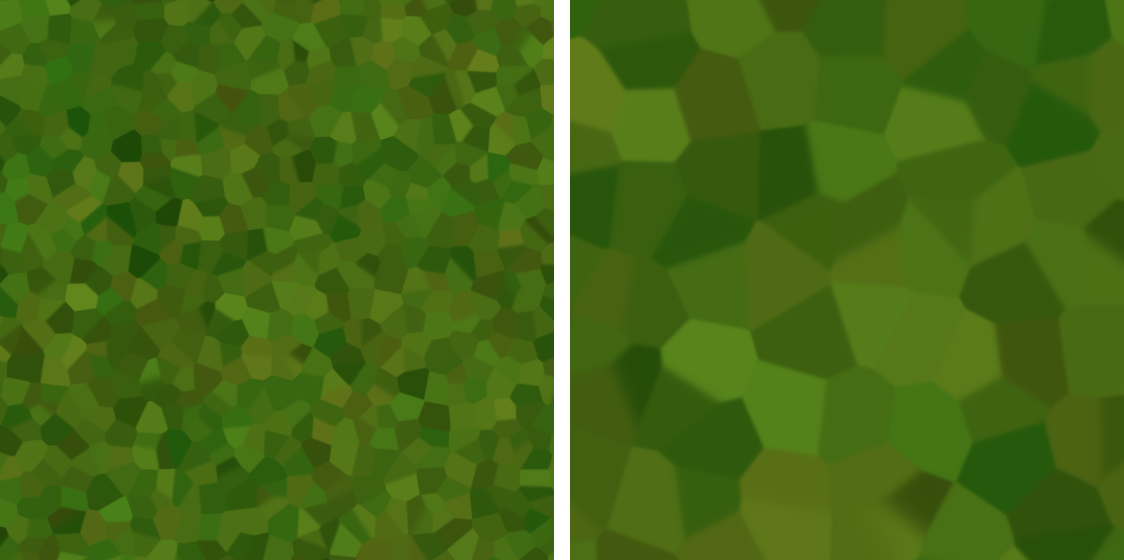
Left, the full canvas; right, a detail of the centre.
Give the GLSL for this pattern, as a Shadertoy shader.

```glsl
const float CELLS_PER_HEIGHT = 25.0;
const float EDGE_SHARPNESS = 28.0;

const vec3 MOSS = vec3(0.248, 0.400, 0.067);
const vec3 LIGHT_STEP = vec3(0.047, 0.050, 0.017);
const vec3 OLIVE_STEP = vec3(0.033, -0.004, 0.003);

// Three random values in 0..1 for a lattice cell and a seed
vec3 hash3(vec2 cell, float seed) {
    vec3 p = fract(vec3(cell, seed).xyx * vec3(0.1031, 0.1030, 0.0973) + seed * 0.137);
    p += dot(p, p.yxz + 33.33);
    return fract((p.xxy + p.yzz) * p.zyx);
}

// Roughly normal value with unit deviation
float bell(vec2 cell, float seed) {
    return 2.0 * (dot(hash3(cell, seed), vec3(1.0)) - 1.5);
}

// Smooth value noise, -1..1
float patchNoise(vec2 p, float seed) {
    vec2 i = floor(p);
    vec2 f = smoothstep(0.0, 1.0, fract(p));
    float low = mix(hash3(i, seed).x, hash3(i + vec2(1, 0), seed).x, f.x);
    float high = mix(hash3(i + vec2(0, 1), seed).x, hash3(i + vec2(1, 1), seed).x, f.x);
    return 2.0 * mix(low, high, f.y) - 1.0;
}

// Flat colour of one facet: own tone and hue over broad drifts
vec3 facetColor(vec2 cell, vec2 site) {
    float tone = 0.92 * bell(cell, 3.0) + 0.5 * patchNoise(site * 0.19, 5.0);
    float hue = 0.85 * bell(cell, 7.0) + 0.9 * patchNoise(site * 0.14, 11.0);
    return MOSS + tone * LIGHT_STEP + hue * OLIVE_STEP;
}

// Voronoi facets, blended softly across their borders
vec3 facets(vec2 p, float sharpness) {
    vec2 home = floor(p);
    vec3 sum = vec3(0.0);
    float total = 0.0;
    for (int y = -2; y <= 2; y++) {
        for (int x = -2; x <= 2; x++) {
            vec2 cell = home + vec2(x, y);
            vec2 site = cell + hash3(cell, 1.0).xy;
            vec2 offset = site - p;
            float weight = exp(-sharpness * dot(offset, offset));
            sum += weight * facetColor(cell, site);
            total += weight;
        }
    }
    return sum / total;
}

void mainImage(out vec4 fragColor, in vec2 fragCoord) {
    vec2 p = fragCoord / iResolution.y * CELLS_PER_HEIGHT + 40.0;
    fragColor = vec4(clamp(facets(p, EDGE_SHARPNESS), 0.0, 1.0), 1.0);
}
```
